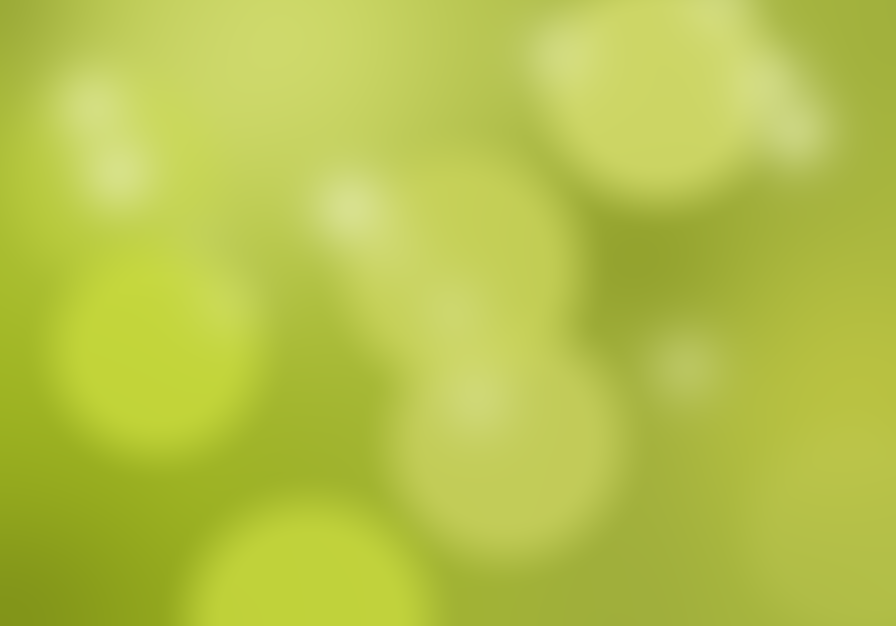
Reproduce this background procedurally as a Shadertoy shader.

```glsl
// Soft out-of-focus lights: large lime discs and small pale glows on a green gradient.

// Background colours
const vec3 LEAF_LEFT   = vec3(0.62, 0.71, 0.12);
const vec3 LEAF_RIGHT  = vec3(0.64, 0.70, 0.24);
const vec3 HAZE        = vec3(0.81, 0.85, 0.43);
const vec3 WARM_LIGHT  = vec3(0.74, 0.77, 0.26);
const vec3 SHADE       = vec3(0.57, 0.63, 0.17);

// Discs
const int   DISC_COUNT    = 7;
const vec2  DISC_START    = vec2(0.175, 0.44);
const vec2  DISC_STEP     = vec2(0.39, -0.145);
const float DISC_RADIUS   = 0.17;
const float DISC_SOFTNESS = 0.055;
const vec3  DISC_LIME     = vec3(0.79, 0.86, 0.24);
const vec3  DISC_PALE     = vec3(0.79, 0.82, 0.38);

// Glows
const int   GLOW_COUNT  = 13;
const vec2  GLOW_START  = vec2(0.40, 0.685);
const vec2  GLOW_STEP   = vec2(0.35, -0.25);
const float GLOW_FLOOR  = 0.35;
const float GLOW_RADIUS = 0.068;
const float GLOW_JITTER = 0.05;
const vec3  GLOW_COLOR  = vec3(0.88, 0.91, 0.64);

const float MOTTLE = 0.05;
const float GOLDEN = 0.618034;

float hash(vec2 p) {
    vec3 q = fract(p.xyx * vec3(0.1031, 0.1030, 0.0973));
    q += dot(q, q.yzx + 33.33);
    return fract((q.x + q.y) * q.z);
}

float valueNoise(vec2 p) {
    vec2 cell = floor(p);
    vec2 f = fract(p);
    f = f * f * f * (f * (f * 6.0 - 15.0) + 10.0);
    float low  = mix(hash(cell), hash(cell + vec2(1.0, 0.0)), f.x);
    float high = mix(hash(cell + vec2(0.0, 1.0)), hash(cell + vec2(1.0)), f.x);
    return mix(low, high, f.y);
}

// Gaussian falloff around a centre, with separate radii per axis
float pool(vec2 uv, vec2 center, vec2 radius) {
    vec2 d = (uv - center) / radius;
    return exp(-dot(d, d));
}

vec3 background(vec2 uv) {
    vec3 color = mix(LEAF_LEFT, LEAF_RIGHT, smoothstep(0.1, 0.75, uv.x));
    color = mix(color, HAZE, 0.95 * pool(uv, vec2(0.29, 0.92), vec2(0.32, 0.40)));
    color = mix(color, WARM_LIGHT, 0.85 * pool(uv, vec2(0.98, 0.38), vec2(0.22, 0.25)));
    color = mix(color, SHADE, 0.85 * pool(uv, vec2(0.71, 0.60), vec2(0.13, 0.17)));
    color *= 1.0 - 0.16 * pool(uv, vec2(0.0), vec2(0.22, 0.30));
    color *= 1.0 - 0.14 * pool(uv, vec2(0.0, 1.0), vec2(0.10, 0.16));
    return color;
}

void mainImage(out vec4 fragColor, in vec2 fragCoord) {
    vec2 uv = fragCoord / iResolution.xy;
    vec2 scale = vec2(iResolution.x / iResolution.y, 1.0);

    vec3 color = background(uv);
    color *= 1.0 + MOTTLE * (valueNoise(uv * scale * 4.0) - 0.5);

    // Large discs on a wrapped lattice, every third one faint
    for (int i = 0; i < DISC_COUNT; i++) {
        vec2 center = DISC_START + DISC_STEP * float(i);
        center = vec2(fract(center.x), fract(center.y + 0.1) - 0.1);
        float radius = DISC_RADIUS * mix(0.95, 1.15, fract(float(i) * GOLDEN));
        float dist = length((uv - center) * scale);
        float cover = 1.0 - smoothstep(radius - DISC_SOFTNESS, radius + DISC_SOFTNESS, dist);
        float strength = i % 3 == 2 ? 0.25 : 0.80;
        vec3 tint = mix(DISC_LIME, DISC_PALE, smoothstep(0.3, 0.6, center.x));
        tint += 0.05 * smoothstep(0.5, 0.9, center.y);
        color = mix(color, tint, cover * strength);
    }

    // Small glows scattered above the floor, with varied strength
    for (int i = 0; i < GLOW_COUNT; i++) {
        float n = float(i);
        vec2 center = GLOW_START + GLOW_STEP * n;
        float span = 1.0 - GLOW_FLOOR;
        center = vec2(fract(center.x), GLOW_FLOOR + mod(center.y - GLOW_FLOOR, span));
        center += GLOW_JITTER * (vec2(hash(vec2(n, 3.0)), hash(vec2(n, 8.0))) - 0.5);
        float strength = mix(0.12, 0.72, 1.0 - fract(n * GOLDEN));
        float glow = pool(uv * scale, center * scale, vec2(GLOW_RADIUS));
        color = mix(color, GLOW_COLOR, glow * strength);
    }

    fragColor = vec4(clamp(color, 0.0, 1.0), 1.0);
}
```
